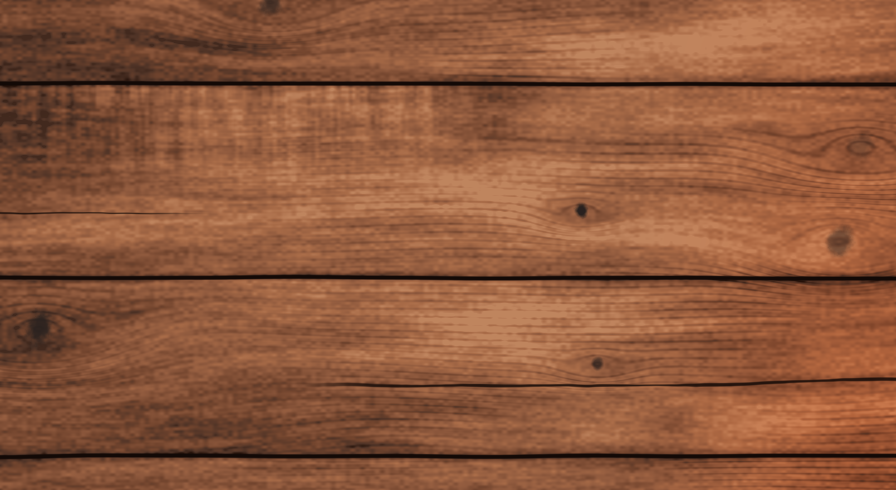
A Shadertoy shader for this texture:

```glsl
const float SEAM_WIDTH = 0.0040;
const float SEAM_SHADOW = 0.013;
const float BASE_TONE = 0.755;
const float GRAIN_CONTRAST = 0.66;
const float PATCH_CONTRAST = 0.56;
const float SPECKLE = 0.22;
const float RING_FREQ = 60.0;
const float RING_DEPTH = 0.21;
const float STAIN_DEPTH = 0.28;
const float LIGHT_GAIN = 0.17;
const float SAW_DEPTH = 0.5;
const vec3 GAP = vec3(0.07, 0.035, 0.025);
const vec3 KNOT_CORE = vec3(0.16, 0.13, 0.12);
const vec3 EMBER = vec3(1.10, 0.90, 0.76);
const vec3 TONES[6] = vec3[6](
    vec3(0.14, 0.07, 0.04), vec3(0.31, 0.20, 0.15), vec3(0.45, 0.27, 0.18),
    vec3(0.56, 0.35, 0.24), vec3(0.66, 0.42, 0.28), vec3(0.75, 0.52, 0.37));
// Lengths are in canvas heights
const float SEAMS[3] = float[3](0.069, 0.433, 0.829);
// Knots: centre, core radius, core opacity
const vec4 KNOTS[6] = vec4[6](
    vec4(0.079, 0.329, 0.038, 0.90), vec4(1.186, 0.569, 0.015, 1.00),
    vec4(1.219, 0.257, 0.014, 0.65), vec4(1.757, 0.700, 0.032, 0.35),
    vec4(1.714, 0.507, 0.032, 0.50), vec4(0.552, 0.995, 0.028, 0.65));
// Five dark stains, then four pale areas: centre, radii
const vec4 STAINS[9] = vec4[9](
    vec4(0.50, 0.15, 0.36, 0.065), vec4(1.36, 0.13, 0.10, 0.07),
    vec4(0.05, 0.76, 0.25, 0.07), vec4(1.00, 0.75, 0.10, 0.06),
    vec4(0.25, 0.89, 0.32, 0.05), vec4(1.35, 0.89, 0.35, 0.06),
    vec4(0.90, 0.60, 0.40, 0.11), vec4(1.15, 0.35, 0.40, 0.08),
    vec4(1.68, 0.16, 0.16, 0.05));
// Cracks: start, end, height, half width
const vec4 CRACKS[2] = vec4[2](
    vec4(0.58, 2.20, 0.214, 0.0026), vec4(-0.20, 0.45, 0.564, 0.0014));

float hash(vec2 p) {
    vec3 q = fract(vec3(p.xyx) * 0.1031);
    q += dot(q, q.yzx + 33.33);
    return fract((q.x + q.y) * q.z);
}
float noise(vec2 p) {
    vec2 i = floor(p), f = fract(p);
    f = f * f * (3.0 - 2.0 * f);
    return mix(mix(hash(i), hash(i + vec2(1, 0)), f.x),
               mix(hash(i + vec2(0, 1)), hash(i + vec2(1, 1)), f.x), f.y);
}
float fbm(vec2 p) {
    float sum = 0.0, amp = 0.53;
    for (int i = 0; i < 4; i++, amp *= 0.5, p = p * 2.03 + 17.3) sum += amp * noise(p);
    return sum;
}
vec3 woodTone(float t) {
    vec3 col = TONES[0];
    for (int i = 1; i < 6; i++) col = mix(col, TONES[i], clamp(t * 5.0 - float(i - 1), 0.0, 1.0));
    return col;
}

void mainImage(out vec4 fragColor, in vec2 fragCoord) {
    float px = 1.0 / iResolution.y;
    vec2 p = fragCoord * px, uv = fragCoord / iResolution.xy;
    // Boards and the signed distance to the nearest seam
    float board = 0.0, seam = 1.0;
    for (int i = 0; i < 3; i++) {
        float d = p.y - SEAMS[i] - 0.004 * (noise(vec2(p.x * 5.0, float(i) * 9.0)) - 0.5);
        board += step(0.0, d);
        if (abs(d) < abs(seam)) seam = d;
    }
    vec2 seed = vec2(31.7, 57.1) * (board + 1.0);
    // Grain height, bent into rings around the knots
    float grainY = p.y + 0.04 * (noise(p * vec2(2.2, 5.0) + seed) - 0.5);
    float core = 0.0, halo = 0.0;
    for (int i = 0; i < 6; i++) {
        vec4 k = KNOTS[i];
        vec2 d = p - k.xy, reach = d / (k.z * vec2(5.0, 2.5));
        float near = exp(-dot(reach, reach));
        grainY = mix(grainY, k.y + length(d * vec2(0.5, 1.0)), near);
        float r = length(d * vec2(1.0, 0.85)) / k.z + 0.7 * (fbm(p * 45.0) - 0.5);
        core = max(core, k.w * (1.0 - smoothstep(0.35, 1.0, r)));
        halo = max(halo, near * k.w);
    }
    vec2 g = vec2(p.x, grainY) + seed;
    // Long streaks, fine fibres and speckle
    float streaks = 0.42 * noise(g * vec2(2.5, 28.0)) + 0.32 * noise(g * vec2(6.0, 75.0))
                  + 0.26 * noise(g * vec2(18.0, 150.0));
    float patches = fbm(p * vec2(2.6, 6.0) + seed);
    float tone = BASE_TONE + GRAIN_CONTRAST * (streaks - 0.5) + PATCH_CONTRAST * (patches - 0.5);
    tone += SPECKLE * (noise(p * vec2(100.0, 160.0)) - 0.5);
    // Growth rings, showing in places
    float phase = grainY * RING_FREQ + 2.2 * noise(p * vec2(1.6, 7.0) + seed);
    float ring = smoothstep(0.45, 1.0, abs(fract(phase) * 2.0 - 1.0));
    float ringMask = smoothstep(0.35, 0.7, noise(p * vec2(2.0, 7.0) + seed + 5.0));
    tone -= RING_DEPTH * ring * max(ringMask * smoothstep(0.2, 1.1, p.x), halo);
    // Upright saw marks on the upper left of one board
    float sawMask = (1.0 - smoothstep(0.75, 1.15, p.x)) * smoothstep(0.54, 0.80, p.y);
    sawMask *= (1.0 - step(0.5, abs(board - 2.0))) * (0.4 + patches);
    float saw = 0.6 * noise(vec2(p.x * 55.0, p.y * 6.0)) + 0.4 * noise(p * vec2(130.0, 16.0));
    tone -= SAW_DEPTH * sawMask * (saw - 0.45);
    // Stains and pale areas, knot halos, darker borders
    for (int i = 0; i < 9; i++) {
        vec2 d = (p - STAINS[i].xy) / STAINS[i].zw;
        tone += (i < 5 ? -STAIN_DEPTH : LIGHT_GAIN) * exp(-dot(d, d)) * (0.5 + patches);
    }
    vec2 edge = uv * 2.0 - 1.0;
    tone -= 0.2 * halo + 0.15 * dot(edge, edge) * (0.65 - 0.35 * edge.x);
    // Worn board edges
    tone += 0.2 * exp(-pow((seam + 0.013) / 0.006, 2.0)) * noise(vec2(p.x * 12.0, board));
    tone = max(tone, 0.14) - 0.45 * exp(-abs(seam) / SEAM_SHADOW);
    // Colour, warmer toward the lower right
    float warmth = smoothstep(0.65, 1.0, uv.x) * (0.2 + 0.6 * (1.0 - uv.y));
    vec3 col = woodTone(tone) * mix(vec3(1.0), EMBER, warmth);
    col = mix(col, KNOT_CORE, core);
    // Cracks with tapering ends
    for (int i = 0; i < 2; i++) {
        vec4 c = CRACKS[i];
        float y = c.z + 0.012 * (smoothstep(1.35, 1.8, p.x) + fbm(vec2(p.x * 6.0, c.z * 40.0)) - 0.5);
        float taper = smoothstep(c.x, c.x + 0.2, p.x) * (1.0 - smoothstep(c.y - 0.2, c.y, p.x));
        float w = c.w * (0.4 + noise(vec2(p.x * 9.0, c.z * 70.0)));
        col = mix(col, GAP, 0.85 * taper * (1.0 - smoothstep(w - px, w + px, abs(p.y - y))));
    }
    // Open seams
    col = mix(col, GAP, 1.0 - smoothstep(SEAM_WIDTH - px, SEAM_WIDTH + px, abs(seam)));
    fragColor = vec4(col, 1.0);
}
```
